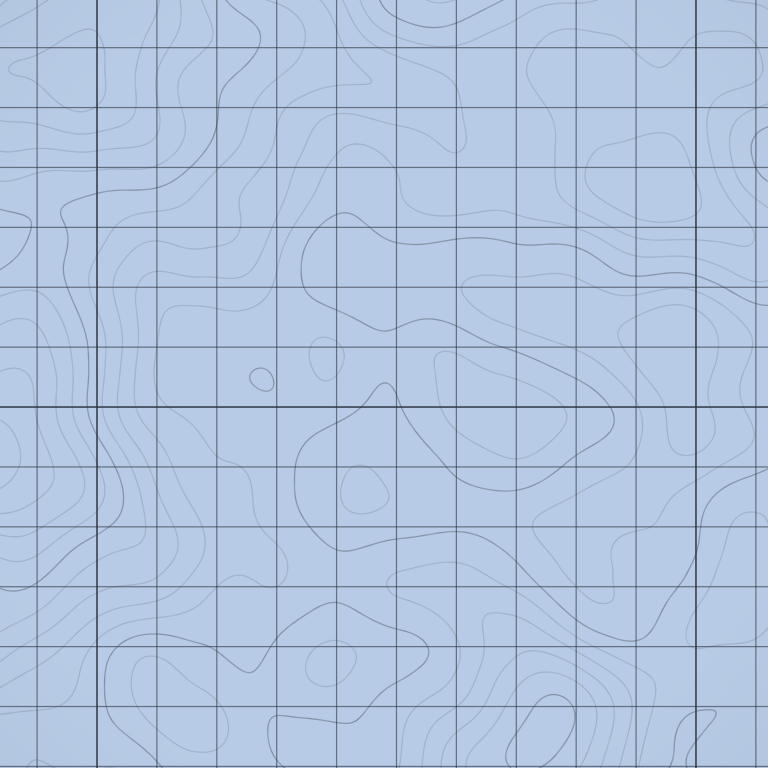
Reproduce this pattern procedurally as a Shadertoy shader.

```glsl
#define CELL 0.07799
#define MAJOR_CROSSING vec2(0.1263, 0.4700)
#define MAJOR_EVERY 10.0
#define MINOR_WIDTH 0.0016
#define MAJOR_WIDTH 0.0025
#define CONTOUR_WIDTH 0.0017
#define INDEX_EVERY 5.0
#define RELIEF 5.0
#define TERRAIN_SCALE 3.6
#define PAPER vec3(0.720, 0.797, 0.902)
#define INK vec3(0.17, 0.20, 0.24)

// Hills: centre x, centre y, radius, height in contour steps
const vec4 HILLS[4] = vec4[4](
    vec4(0.12, 0.93, 0.21, 11.0),
    vec4(-0.09, 0.42, 0.24, 9.0),
    vec4(0.72, 0.03, 0.11, 5.0),
    vec4(0.81, 0.74, 0.11, 3.0));

vec2 hashGradient(vec2 cell) {
    vec3 q = fract(cell.xyx * vec3(0.1031, 0.1030, 0.0973));
    q += dot(q, q.yzx + 33.33);
    float angle = 6.28318 * fract((q.x + q.y) * q.z);
    return vec2(cos(angle), sin(angle));
}

float gradientNoise(vec2 p) {
    vec2 i = floor(p), f = p - i;
    vec2 u = f * f * f * (f * (f * 6.0 - 15.0) + 10.0);
    vec2 e = vec2(1.0, 0.0);
    float a = dot(hashGradient(i), f);
    float b = dot(hashGradient(i + e.xy), f - e.xy);
    float c = dot(hashGradient(i + e.yx), f - e.yx);
    float d = dot(hashGradient(i + e.xx), f - e.xx);
    return mix(mix(a, b, u.x), mix(c, d, u.x), u.y);
}

// Terrain height, one unit per contour step
float terrain(vec2 p) {
    vec2 q = p * TERRAIN_SCALE + 17.3;
    float height = RELIEF * (gradientNoise(q) + 0.38 * gradientNoise(q * 2.1 + 5.7));
    for (int i = 0; i < 4; i++) {
        vec2 offset = (p - HILLS[i].xy) / HILLS[i].z;
        height += HILLS[i].w * exp(-dot(offset, offset));
    }
    return height;
}

// Share of a pixel covered by a line at the given distance
float lineCoverage(float dist, float width, float pixel) {
    float outer = min(dist + 0.5 * pixel, 0.5 * width);
    float inner = max(dist - 0.5 * pixel, -0.5 * width);
    return clamp((outer - inner) / pixel, 0.0, 1.0);
}

float contourInk(vec2 p, float pixel) {
    float h = terrain(p);
    vec2 e = vec2(0.001, 0.0);
    vec2 slope = vec2(terrain(p + e.xy) - terrain(p - e.xy),
                      terrain(p + e.yx) - terrain(p - e.yx)) / (2.0 * e.x);
    float level = floor(h + 0.5);
    float dist = abs(h - level) / max(length(slope), 3.0);
    float isIndex = 1.0 - step(0.5, mod(level, INDEX_EVERY));
    float wear = 0.9 + 0.3 * gradientNoise(p * 70.0);
    return lineCoverage(dist, CONTOUR_WIDTH, pixel) * mix(0.17, 0.38, isIndex) * wear;
}

float gridInk(vec2 p, float pixel) {
    vec2 g = (p - MAJOR_CROSSING) / CELL;
    vec2 index = floor(g + 0.5);
    vec2 dist = abs(g - index) * CELL;
    vec2 isMajor = 1.0 - step(0.5, mod(index, MAJOR_EVERY));
    vec2 width = mix(vec2(MINOR_WIDTH), vec2(MAJOR_WIDTH), isMajor);
    vec2 opacity = mix(vec2(0.60), vec2(0.76), isMajor);
    float vertical = lineCoverage(dist.x, width.x, pixel) * opacity.x;
    float horizontal = lineCoverage(dist.y, width.y, pixel) * opacity.y;
    return 1.0 - (1.0 - vertical) * (1.0 - horizontal);
}

void mainImage(out vec4 fragColor, in vec2 fragCoord) {
    float pixel = 1.0 / iResolution.y;
    vec2 p = fragCoord * pixel;

    // Paper, slightly darker toward the corners
    float corner = smoothstep(0.5, 0.75, length(p - 0.5));
    vec3 color = PAPER * (1.0 - 0.025 * corner);

    color = mix(color, INK, contourInk(p, pixel));
    color = mix(color, INK, gridInk(p, pixel));
    fragColor = vec4(color, 1.0);
}
```
